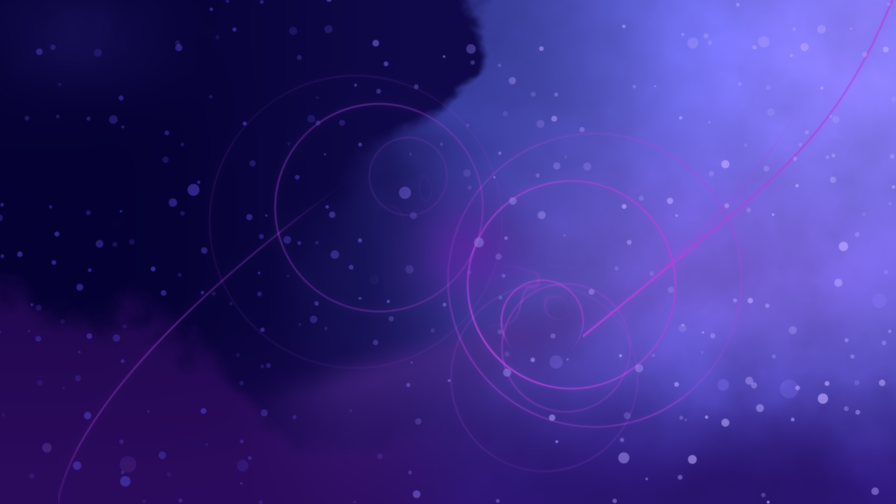
Give the GLSL for this background, as a Shadertoy shader.

```glsl
// Violet and blue nebula with thin glowing rings, sweeping arcs and drifting dust

float hash(vec2 p) {
    p = fract(p * vec2(0.1031, 0.1137));
    p += dot(p, p.yx + 33.33);
    return fract((p.x + p.y) * p.x * 17.3);
}

float noise(vec2 p) {
    vec2 i = floor(p), f = fract(p);
    f = f * f * (3.0 - 2.0 * f);
    return mix(mix(hash(i), hash(i + vec2(1, 0)), f.x),
               mix(hash(i + vec2(0, 1)), hash(i + vec2(1, 1)), f.x), f.y);
}

float fbm(vec2 p) {
    float sum = 0.0, amp = 0.5;
    for (int i = 0; i < 5; i++) {
        sum += amp * noise(p);
        p = mat2(1.6, 1.2, -1.2, 1.6) * p + 7.3;
        amp *= 0.5;
    }
    return sum;
}

float glow(vec2 p, vec2 center, vec2 size) {
    vec2 q = (p - center) / size;
    return exp(-dot(q, q));
}

// Thin antialiased stroke with a faint halo
float stroke(float d) {
    d = abs(d);
    return 1.0 - smoothstep(0.0, 0.0018 + 1.0 / iResolution.y, d) + 0.15 * exp(-d * 130.0);
}

float ring(vec2 p, vec2 center, float radius) {
    return stroke(length(p - center) - radius);
}

// Scattered round specks, one candidate per cell
float dust(vec2 p, float cells, float size, float amount, float seed) {
    vec2 id = floor(p * cells) + seed;
    vec2 offset = 0.25 + 0.5 * vec2(hash(id + 3.7), hash(id + 19.1));
    float radius = size * (0.4 + 0.6 * hash(id + 41.3));
    float d = length(fract(p * cells) - offset) / cells;
    float soft = 1.0 / iResolution.y;
    return (1.0 - smoothstep(radius - soft, radius + soft, d))
         * step(hash(id + 71.9), amount) * (0.3 + 0.7 * hash(id + 97.0));
}

vec3 nebula(vec2 p) {
    float n = fbm(p * 4.5 + 2.0) - 0.48;
    float fine = fbm(p * 11.0 + 9.0) - 0.48;

    // Night on the left, with purple mist along the bottom
    vec3 col = mix(vec3(0.02, 0.005, 0.2), vec3(0.06, 0.035, 0.29), smoothstep(0.2, 0.9, p.x));
    col += vec3(0.035, 0.03, 0.07) * glow(p, vec2(0.13, 0.93), vec2(0.2, 0.12)) * (1.0 + 2.0 * n);
    col = mix(col, vec3(0.13, 0.03, 0.34), 0.85 * (1.0 - smoothstep(0.0, 0.42, p.y)));
    float bank = 0.37 - 0.22 * smoothstep(0.38, 0.6, p.x) + 0.22 * n + 0.12 * fine;
    col = mix(col, vec3(0.19, 0.045, 0.38), 0.65 * smoothstep(-0.02, 0.06, bank - p.y));

    // Lit sky on the right
    vec3 sky = mix(vec3(0.2, 0.22, 0.58), vec3(0.35, 0.37, 0.83), smoothstep(0.85, 1.45, p.x));
    sky = mix(sky, vec3(0.44, 0.33, 0.79), 0.85 * glow(p, vec2(1.5, 0.48), vec2(0.5, 0.23)));
    sky = mix(sky, vec3(0.54, 0.49, 0.98), glow(p, vec2(1.75, 0.88), vec2(0.38, 0.4)));
    float floorFade = 1.0 - smoothstep(0.0, 0.42, p.y + 0.15 * n);
    sky = mix(sky, vec3(0.16, 0.07, 0.44), 0.95 * floorFade);
    sky *= 1.0 + 0.3 * n + 0.12 * fine;

    // Ragged cloud edge above, soft transition below
    float edge = 0.74 + 0.22 * smoothstep(0.68, 0.9, p.y) + 0.18 * n + 0.1 * fine;
    float width = mix(0.2, 0.02, smoothstep(0.5, 0.8, p.y));
    float lit = smoothstep(edge - width, edge + width, p.x);
    lit *= mix(0.45, 1.0, smoothstep(0.72, 1.05, p.x + 0.4 * smoothstep(0.7, 0.9, p.y)));
    col = mix(col, sky, lit);

    // Slanted light beam and the violet heart
    float beamTop = 0.2 + 0.3 * (p.x - 0.53);
    float beam = smoothstep(-0.06, 0.03, beamTop - p.y) * exp(-max(beamTop - p.y, 0.0) * 7.0);
    beam *= smoothstep(0.45, 0.75, p.x) * (1.0 - smoothstep(0.95, 1.4, p.x));
    col = mix(col, vec3(0.31, 0.16, 0.54), 0.65 * beam);
    col = mix(col, vec3(0.36, 0.14, 0.64), 0.75 * glow(p, vec2(0.94, 0.5), vec2(0.1, 0.085)) * (1.0 + n));
    return col;
}

void mainImage(out vec4 fragColor, in vec2 fragCoord) {
    vec2 p = fragCoord / iResolution.y;
    p.x += 0.5 * (16.0 / 9.0 - iResolution.x / iResolution.y);
    vec3 col = nebula(p);

    // Rings, brightest toward the lower right of the cluster
    float vary = 0.45 + 0.9 * noise(p * 6.0);
    float lines = 0.6 * ring(p, vec2(1.134, 0.435), 0.206)
                + 0.3 * ring(p, vec2(1.18, 0.444), 0.291)
                + 0.3 * ring(p, vec2(0.752, 0.588), 0.206)
                + 0.08 * ring(p, vec2(0.706, 0.56), 0.29)
                + 0.2 * ring(p, vec2(0.81, 0.65), 0.077)
                + 0.25 * ring(p, vec2(1.123, 0.31), 0.127)
                + 0.13 * ring(p, vec2(1.08, 0.25), 0.185)
                + 0.45 * ring(p, vec2(1.076, 0.363), 0.081) * smoothstep(0.3, 0.36, p.y);

    // Long arcs to the upper right and lower left
    float t = max(p.x - 1.157, 0.0);
    float main1 = (p.y - 0.333 - 0.81 * t - 3.2 * pow(t, 6.0)) / length(vec2(1.0, 0.81 + 19.2 * pow(t, 5.0)));
    float side = (p.y - 0.333 - 0.81 * t - 1.3 * t * t * t) / length(vec2(1.0, 0.81 + 3.9 * t * t));
    lines += step(1.157, p.x) * (0.75 * stroke(main1) + 0.25 * stroke(side) * (1.0 - smoothstep(0.3, 0.48, t)));
    float s = max(p.x - 0.116, 0.001);
    float left = (p.y - 0.92 * pow(s, 0.65)) / length(vec2(1.0, 0.6 * pow(s, -0.35)));
    lines += 0.25 * stroke(left) * step(0.116, p.x) * (1.0 - smoothstep(0.5, 0.72, p.x));

    // Curling filaments near the ring crossings
    vec2 warp = p + 0.08 * vec2(noise(p * 9.0), noise(p * 9.0 + 31.0));
    float strand = exp(-40.0 * abs(noise(warp * 19.0) - 0.5));
    lines += strand * (0.4 * glow(p, vec2(1.05, 0.41), vec2(0.06)) + 0.2 * glow(p, vec2(0.82, 0.61), vec2(0.06)));
    col = mix(col, vec3(0.67, 0.27, 0.86), clamp(lines * vary, 0.0, 0.8));

    // Dust in three sizes, plus pale out-of-focus discs
    float specks = 0.0;
    for (int i = 0; i < 3; i++) {
        float k = float(i);
        specks += dust(p + 0.37 * k, 7.0 + 5.0 * k, 0.012 - 0.0035 * k, 0.32, 13.0 * k);
    }
    float tone = smoothstep(0.4, 1.4, p.x);
    col = mix(col, mix(vec3(0.27, 0.2, 0.68), vec3(0.72, 0.64, 1.0), tone), min(0.75 * specks, 0.85));
    col += vec3(0.1, 0.09, 0.13) * dust(p, 6.0, 0.02, 0.3, 53.0) * (1.0 - smoothstep(0.15, 0.6, p.y));

    fragColor = vec4(clamp(col, 0.0, 1.0), 1.0);
}
```
